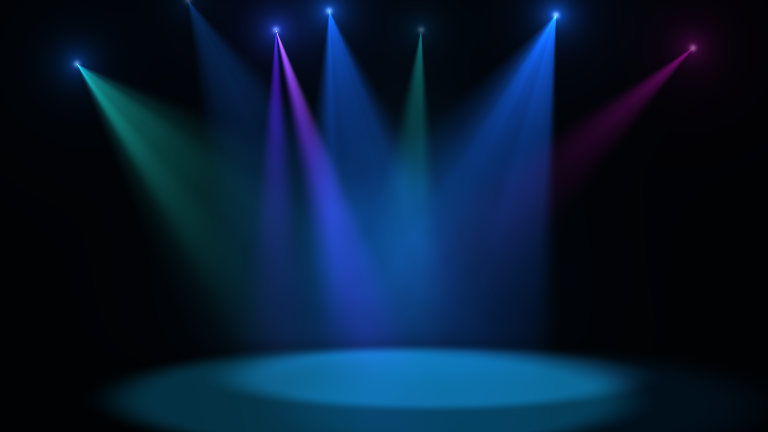
Give the GLSL for this background, as a Shadertoy shader.

```glsl
const vec3 TEAL = vec3(0.05, 0.48, 0.44);
const vec3 BLUE = vec3(0.06, 0.38, 0.95);
const vec3 DEEP_BLUE = vec3(0.03, 0.23, 0.50);
const vec3 VIOLET = vec3(0.33, 0.08, 0.90);
const vec3 PINK = vec3(0.75, 0.40, 0.70);
const vec3 MAGENTA = vec3(0.46, 0.02, 0.42);

float hash(vec2 p) {
    vec3 q = fract(vec3(p.xyx) * 0.1031);
    q += dot(q, q.yzx + 33.33);
    return fract((q.x + q.y) * q.z);
}

float noise(vec2 p) {
    vec2 cell = floor(p);
    vec2 f = fract(p);
    f = f * f * (3.0 - 2.0 * f);
    float low = mix(hash(cell), hash(cell + vec2(1, 0)), f.x);
    float high = mix(hash(cell + vec2(0, 1)), hash(cell + vec2(1, 1)), f.x);
    return mix(low, high, f.y);
}

float fbm(vec2 p) {
    float sum = 0.0;
    float weight = 0.5;
    for (int i = 0; i < 4; i++) {
        sum += weight * noise(p);
        p = p * 2.03 + 17.0;
        weight *= 0.5;
    }
    return sum;
}

// Cone of light; span and edge softness in degrees from straight down
float beam(vec2 p, vec2 lamp, vec2 span, vec2 soft, float reach) {
    vec2 d = p - lamp;
    float angle = degrees(atan(d.x, -d.y));
    float inside = smoothstep(span.x, span.x + soft.x, angle)
                 * (1.0 - smoothstep(span.y - soft.y, span.y, angle));
    float streaks = 0.75 + 0.45 * noise(vec2(angle * 0.22, lamp.x * 40.0));
    return inside * streaks * exp(-length(d) / reach);
}

// Small hot core with a wide halo
vec3 flare(vec2 p, vec2 lamp, vec3 tint, float power) {
    float d = length(p - lamp);
    float core = exp(-d * d / 0.00006);
    return power * (tint * (0.75 * exp(-d / 0.028) + 0.13 * exp(-d / 0.10)) + 0.4 * core);
}

// Soft-edged pool of light on the floor
float pool(vec2 p, vec2 center, vec2 radii, float soft) {
    return 1.0 - smoothstep(1.0 - soft, 1.0 + soft, length((p - center) / radii));
}

float blob(vec2 p, vec2 center, vec2 size) {
    vec2 d = (p - center) / size;
    return exp(-dot(d, d));
}

void mainImage(out vec4 fragColor, in vec2 fragCoord) {
    vec2 uv = fragCoord / iResolution.xy;
    vec2 p = vec2(uv.x * 16.0 / 9.0, uv.y);

    // Lamp positions, left to right
    vec2 tealLamp = vec2(0.178, 0.852);
    vec2 dimLamp = vec2(0.435, 1.0);
    vec2 violetLamp = vec2(0.639, 0.931);
    vec2 blueLamp = vec2(0.762, 0.975);
    vec2 smallLamp = vec2(0.975, 0.931);
    vec2 rightLamp = vec2(1.287, 0.965);
    vec2 magentaLamp = vec2(1.604, 0.889);

    // Beams
    vec3 light = TEAL * 1.15 * beam(p, tealLamp, vec2(20, 72), vec2(16, 22), 0.29);
    light += TEAL * 0.45 * beam(p, tealLamp, vec2(27, 45), vec2(9), 0.30);
    light += DEEP_BLUE * 0.55 * beam(p, dimLamp, vec2(4, 48), vec2(16), 0.65);
    light += VIOLET * 0.95 * beam(p, violetLamp, vec2(-8, 8), vec2(8), 0.27);
    light += VIOLET * 0.95 * beam(p, violetLamp, vec2(8, 25), vec2(8), 0.44);
    light += PINK * 1.2 * beam(p, violetLamp, vec2(9, 26), vec2(8), 0.14);
    light += BLUE * 0.95 * beam(p, blueLamp, vec2(-10, 34), vec2(13, 20), 0.34);
    light += TEAL * 0.70 * beam(p, smallLamp, vec2(-16, 7), vec2(10, 8), 0.25);
    light += BLUE * 0.95 * beam(p, rightLamp, vec2(-52, 1), vec2(22, 6), 0.34);
    light += BLUE * 0.20 * beam(p, rightLamp, vec2(-36, -8), vec2(10), 0.30);
    light += MAGENTA * beam(p, magentaLamp, vec2(-61, -35), vec2(13), 0.25);

    // Drifting haze where the beams cross
    float smoke = fbm(p * 5.0);
    light *= 0.85 + 0.3 * smoke;
    light += vec3(0.01, 0.09, 0.13) * (0.5 + smoke) * blob(p, vec2(0.95, 0.52), vec2(0.17, 0.20));
    light += vec3(0.01, 0.055, 0.13) * blob(p, vec2(0.86, 0.36), vec2(0.34, 0.28));
    light *= mix(0.30, 1.0, smoothstep(0.10, 0.24, p.y));

    // Floor pools
    light += vec3(0.01, 0.18, 0.24) * pool(p, vec2(0.86, 0.075), vec2(0.59, 0.115), 0.14);
    light += vec3(0.00, 0.05, 0.09) * pool(p, vec2(1.22, 0.06), vec2(0.52, 0.12), 0.24);
    light += vec3(0.03, 0.17, 0.25) * pool(p, vec2(1.0, 0.125), vec2(0.46, 0.069), 0.18);

    // Lamp glows
    light += flare(p, tealLamp, vec3(0.03, 0.35, 0.80), 0.80);
    light += flare(p, dimLamp, DEEP_BLUE, 0.45);
    light += flare(p, violetLamp, vec3(0.15, 0.30, 1.00), 0.85);
    light += flare(p, blueLamp, BLUE, 0.95);
    light += flare(p, smallLamp, vec3(0.02, 0.28, 0.48), 0.50);
    light += flare(p, rightLamp, BLUE, 1.1);
    light += flare(p, magentaLamp, MAGENTA, 0.75);

    // Dark backdrop
    light += vec3(0.003, 0.008, 0.015);
    fragColor = vec4(clamp(light, 0.0, 1.0), 1.0);
}
```
